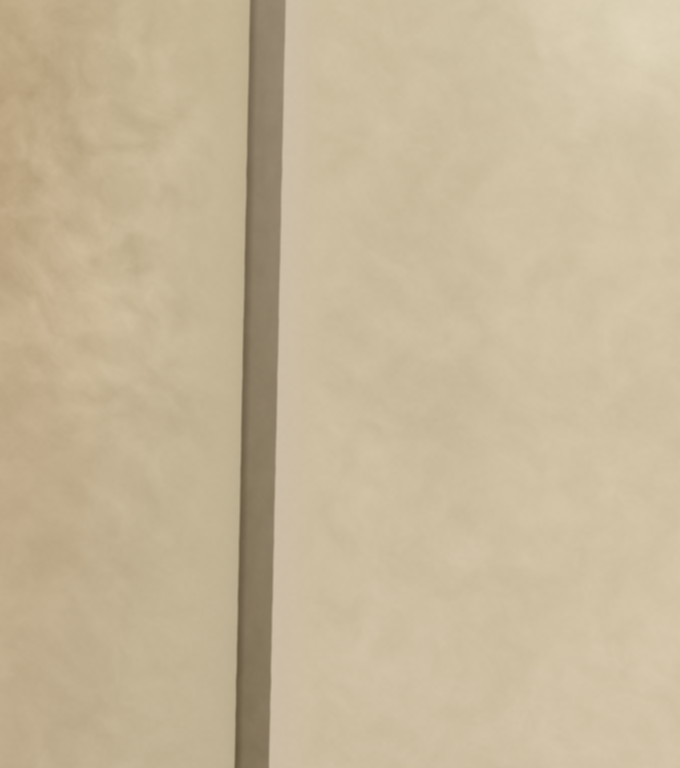
This texture is drawn by a Shadertoy shader. Its source:

```glsl
// Two beige stone tiles separated by a narrow, slightly leaning grout joint.
// Smooth gradients set the lighting; layered value noise adds mottling and veins;
// signed distances to the two joint edges shape the groove and its soft rims.

float hash(vec2 cell) {
    vec3 q = fract(vec3(cell.xyx) * 0.1031);
    q += dot(q, q.yzx + 33.33);
    return fract((q.x + q.y) * q.z);
}

float valueNoise(vec2 p) {
    vec2 cell = floor(p);
    vec2 f = fract(p);
    f = f * f * (3.0 - 2.0 * f);
    float low = mix(hash(cell), hash(cell + vec2(1, 0)), f.x);
    float high = mix(hash(cell + vec2(0, 1)), hash(cell + vec2(1, 1)), f.x);
    return mix(low, high, f.y);
}

// Fractal sum, centred on zero
float fbm(vec2 p) {
    float sum = 0.0;
    float weight = 0.5;
    for (int i = 0; i < 4; i++) {
        sum += weight * (valueNoise(p) - 0.5);
        p = mat2(1.6, 1.2, -1.2, 1.6) * p + 7.3;
        weight *= 0.5;
    }
    return sum;
}

float blob(vec2 uv, vec2 centre, vec2 radius) {
    vec2 d = (uv - centre) / radius;
    return exp(-dot(d, d));
}

// Cloudy stone grain with a slanted, warped fine layer
float stoneGrain(vec2 p) {
    vec2 warp = vec2(fbm(p * 9.0), fbm(p * 9.0 + 31.0));
    float clouds = fbm(p * 11.0 + warp);
    float flecks = fbm(mat2(0.8, 0.6, -0.6, 0.8) * p * vec2(34.0, 42.0) + warp * 3.0);
    return 0.55 * clouds + 0.6 * flecks;
}

vec3 leftTile(vec2 uv, vec2 p, float gap) {
    vec3 warm = mix(vec3(0.745, 0.672, 0.555), vec3(0.765, 0.690, 0.560), uv.y);
    vec3 pale = mix(vec3(0.755, 0.697, 0.582), vec3(0.775, 0.715, 0.590), uv.y);
    vec3 col = mix(warm, pale, smoothstep(0.0, 0.30, uv.x));
    col -= vec3(0.020, 0.030, 0.035) * blob(uv, vec2(0.0, 0.75), vec2(0.13, 0.45));
    col += 0.025 * blob(uv, vec2(0.14, 0.55), vec2(0.10, 0.14));

    // Veining is strongest in the upper left and fades near the joint
    float rough = 0.07 + 0.11 * blob(uv, vec2(0.10, 0.72), vec2(0.19, 0.28));
    rough *= mix(0.15, 1.0, smoothstep(0.01, 0.12, gap));
    col += rough * stoneGrain(p) * vec3(1.0, 1.02, 1.08);
    return col - vec3(0.035, 0.030, 0.028) * exp(-gap / 0.012);
}

vec3 rightTile(vec2 uv, vec2 p, float gap) {
    vec3 col = mix(vec3(0.805, 0.745, 0.637), vec3(0.800, 0.742, 0.625), uv.y);
    col += 0.018 * smoothstep(0.55, 1.0, uv.x);
    col += vec3(0.055, 0.070, 0.085) * blob(uv, vec2(1.02, 1.0), vec2(0.24, 0.15));
    col -= 0.012 * blob(uv, vec2(0.62, 0.52), vec2(0.16, 0.30));

    float rough = 0.065 * smoothstep(0.01, 0.09, gap);
    col += rough * stoneGrain(p + 4.7) * vec3(1.0, 1.02, 1.15);

    // Rosy, smooth bevel beside the joint
    float bevel = 1.0 - smoothstep(0.005, 0.055, gap);
    vec3 bevelColor = mix(vec3(0.800, 0.735, 0.650), vec3(0.805, 0.748, 0.665), uv.y);
    return mix(col, bevelColor, 0.8 * bevel);
}

vec3 groutJoint(vec2 uv, vec2 p, float across) {
    vec3 col = mix(vec3(0.505, 0.445, 0.350), vec3(0.580, 0.520, 0.430), uv.y);
    col += vec3(0.030, 0.029, 0.032) * (across - 0.4);
    col -= vec3(0.10, 0.095, 0.090) * (1.0 - smoothstep(0.0, 0.28, across));
    return col + 0.035 * fbm(p * vec2(65.0, 40.0));
}

void mainImage(out vec4 fragColor, in vec2 fragCoord) {
    vec2 uv = fragCoord / iResolution.xy;
    vec2 p = fragCoord / iResolution.y;

    // Leaning joint edges with a slight ripple
    float ripple = 0.0012 * fbm(vec2(3.0, p.y * 45.0));
    float leftEdge = mix(0.3450, 0.3680, uv.y) + ripple;
    float rightEdge = mix(0.3955, 0.4200, uv.y) - ripple;
    float fromLeft = uv.x - leftEdge;
    float fromRight = uv.x - rightEdge;
    float across = clamp(fromLeft / (rightEdge - leftEdge), 0.0, 1.0);
    float soft = max(0.0025, 0.75 / iResolution.x);

    vec3 col = leftTile(uv, p, max(-fromLeft, 0.0));
    col = mix(col, groutJoint(uv, p, across), smoothstep(-soft, soft, fromLeft));
    col = mix(col, rightTile(uv, p, max(fromRight, 0.0)), smoothstep(-soft, soft, fromRight));

    // Faint surface grain
    col += 0.008 * (valueNoise(p * 190.0) - 0.5);
    fragColor = vec4(clamp(col, 0.0, 1.0), 1.0);
}
```
